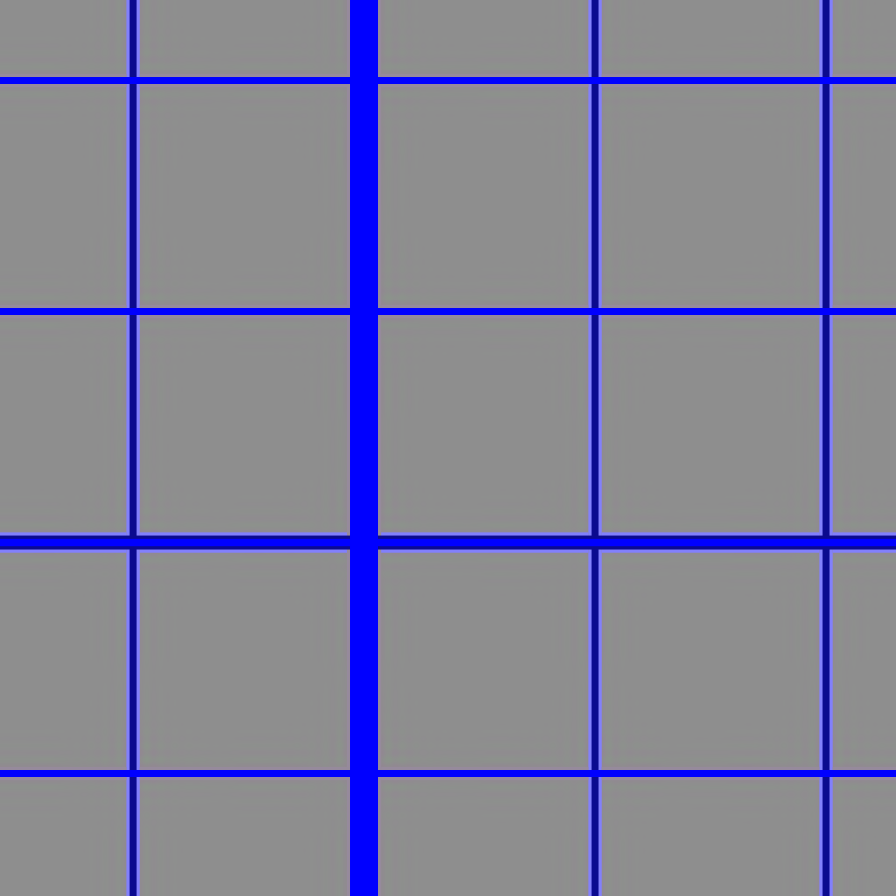
Write a WebGL 2 fragment shader that draws this pattern.

```glsl
#version 300 es
precision highp float;

uniform vec2 u_resolution;
out vec4 outColor;

// Layout, in canvas units
const float PITCH = 0.2578;
const vec2 AXIS_CROSSING = vec2(0.4063, 0.3945);
const float THIN_HALF = 0.0039;
const float WIDE_BAR_HALF = 0.0156;
const float AXIS_HALF = 0.0078;
const float AXIS_CORE_HALF = 0.0042;
const float FRINGE = 0.0035;
const float HALO = 0.0036;

// Faint ripples beside the lines
const float RIPPLE_FREQ = 400.0;
const float RIPPLE_FADE = 45.0;
const float RIPPLE_GAIN = 0.022;

const vec3 GREY = vec3(0.557, 0.557, 0.557);
const vec3 HALO_TINT = vec3(0.59, 0.54, 0.61);
const vec3 PALE_BLUE = vec3(0.51, 0.50, 0.99);
const vec3 NAVY = vec3(0.045, 0.04, 0.56);
const vec3 BLUE = vec3(0.0, 0.0, 1.0);
const vec3 RIPPLE_TINT = vec3(0.5, -1.0, 0.6);

// Coverage of a band around a line, smoothed over one pixel
float band(float dist, float halfWidth, float pixel) {
    return 1.0 - smoothstep(-0.5 * pixel, 0.5 * pixel, dist - halfWidth);
}

// Layered sines that die away from a line edge and vary along it
float ripple(float edgeDist, float along) {
    float d = max(edgeDist, 0.0);
    float variation = 0.6 + 0.25 * sin(along * 47.0) + 0.15 * sin(along * 113.0 + 1.7);
    return sin(d * RIPPLE_FREQ) * exp(-d * RIPPLE_FADE) * variation;
}

void main() {
    vec2 p = gl_FragCoord.xy / u_resolution;
    vec2 pixel = 1.0 / u_resolution;

    // Nearest line in each direction; index zero is the axis
    vec2 cell = (p - AXIS_CROSSING) / PITCH;
    vec2 index = floor(cell + 0.5);
    vec2 dist = abs(cell - index) * PITCH;
    bool wideBar = abs(index.x) < 0.5;
    bool axis = abs(index.y) < 0.5;
    vec2 halfWidth = vec2(wideBar ? WIDE_BAR_HALF : THIN_HALF,
                          axis ? AXIS_HALF : THIN_HALF);

    // Background and soft surroundings
    vec2 edge = dist - halfWidth;
    float waves = ripple(edge.x, p.y) + ripple(edge.y, p.x);
    vec3 color = GREY + RIPPLE_TINT * RIPPLE_GAIN * waves;
    vec2 surround = vec2(band(dist.x, halfWidth.x + (wideBar ? HALO : FRINGE), pixel.x),
                         band(dist.y, halfWidth.y + (axis ? FRINGE : HALO), pixel.y));
    color = mix(color, wideBar ? HALO_TINT : PALE_BLUE, surround.x);
    color = mix(color, axis ? PALE_BLUE : HALO_TINT, surround.y * (1.0 - surround.x));

    // Thin uprights
    vec2 core = vec2(band(dist.x, halfWidth.x, pixel.x), band(dist.y, halfWidth.y, pixel.y));
    color = mix(color, NAVY, wideBar ? 0.0 : core.x);

    // Level lines, with a navy rim on the axis
    float axisCore = band(dist.y, AXIS_CORE_HALF, pixel.y);
    vec3 levelColor = axis ? mix(NAVY, BLUE, axisCore) : BLUE;
    color = mix(color, levelColor, core.y);

    // Wide upright bar on top
    color = mix(color, BLUE, wideBar ? core.x : 0.0);

    outColor = vec4(color, 1.0);
}
```
